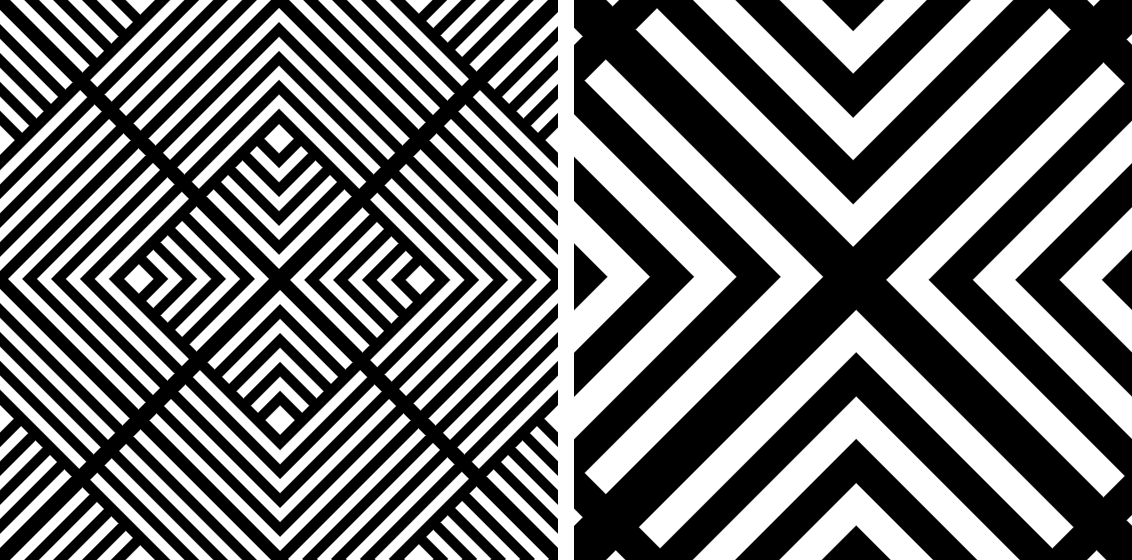
Left: the whole. Right: its middle third, enlarged.
A Shadertoy shader for this pattern:

```glsl
// Black and white chevrons nested around a diagonal cross, one cell per canvas.
// Diagonal coordinates are mirror-folded; the smaller one stripes the core,
// the larger one stripes the frame around it.

// Lengths are diagonal coordinates; 1.0 is half the canvas height.
const vec2  CENTRE      = vec2(0.002, 0.002);
const vec2  SKEW        = vec2(0.0018, -0.0018); // unequal arms of the cross
const float CELL        = 2.0;     // distance between neighbouring crosses
const float PITCH       = 0.1031;  // stripe to stripe
const float STRIPE      = 0.0505;  // white stripe width
const float CROSS       = 0.0375;  // half width of the black cross
const float CORE        = 0.555;   // outer limit of the core square
const float FRAME       = 0.610;   // first white stripe of the frame
const float CORE_PITCHES = 4.0;    // stripes before the solid white diamond
const float SOFT_PIXELS = 0.75;    // half width of the smoothed edge
const vec3  INK         = vec3(0.0);
const vec3  PAPER       = vec3(1.0);

// Mirror-repeat around every cross.
vec2 foldCell(vec2 q) {
    return abs(mod(q + 0.5 * CELL, CELL) - 0.5 * CELL);
}

// Signed distance to equal stripes, the first one starting at x = 0.
float stripes(float x) {
    float t = mod(x - 0.5 * STRIPE + 0.5 * PITCH, PITCH) - 0.5 * PITCH;
    return abs(t) - 0.5 * STRIPE;
}

// Signed distance to the white shapes, negative inside.
float chevrons(vec2 p) {
    vec2 q = foldCell(vec2(p.x + p.y, p.x - p.y)) + SKEW;
    float near = min(q.x, q.y);
    float far = max(q.x, q.y);

    // Core: chevrons pointing at the cross, closed by a white diamond.
    float diamond = CROSS + CORE_PITCHES * PITCH - near;
    float core = max(min(stripes(near - CROSS), diamond), far - CORE);

    // Frame: chevrons pointing away from the cross.
    float frame = max(stripes(far - FRAME), FRAME - far);

    return max(min(core, frame), CROSS - near);
}

void mainImage(out vec4 fragColor, in vec2 fragCoord) {
    vec2 p = (2.0 * fragCoord - iResolution.xy) / iResolution.y - CENTRE;

    // One pixel across a diagonal edge spans 2 * sqrt(2) / height.
    float soft = SOFT_PIXELS * 2.0 * sqrt(2.0) / iResolution.y;
    float white = 1.0 - smoothstep(-soft, soft, chevrons(p));

    fragColor = vec4(mix(INK, PAPER, white), 1.0);
}
```
